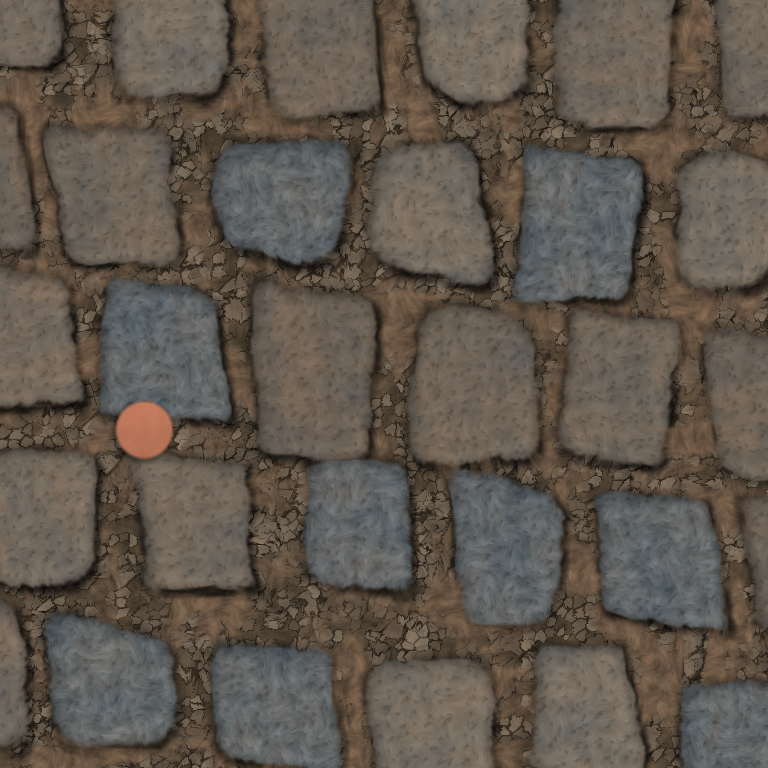
Write a WebGL 2 fragment shader that draws this texture.

```glsl
#version 300 es
precision highp float;
uniform vec2 u_resolution;
out vec4 fragColor;

const vec2 SPACING = vec2(0.198, 0.22);

vec2 hash2(vec2 p) {
  vec3 q = fract(p.xyx * vec3(0.1031, 0.1030, 0.0973));
  q += dot(q, q.yzx + 33.33);
  return fract((q.xx + q.yz) * q.zy);
}

// Nearest distance, second distance and a random value of the nearest cell.
vec3 cellular(vec2 p) {
  vec2 cell = floor(p);
  vec3 best = vec3(9.0, 9.0, 0.0);
  for (int y = -1; y <= 1; y++)
    for (int x = -1; x <= 1; x++) {
      vec2 id = cell + vec2(x, y);
      float d = length(id + 0.1 + 0.8 * hash2(id) - p);
      if (d < best.x) best = vec3(d, best.x, hash2(id + 71.3).x);
      else best.y = min(best.y, d);
    }
  return best;
}

// Layered, rotated and warped sines, roughly -1 to 1.
float ripples(vec2 p) {
  float sum = 0.0, amp = 0.6;
  for (int i = 0; i < 5; i++) {
    p = mat2(0.8, 0.6, -0.6, 0.8) * p * 1.7 + 1.9;
    p += 0.9 * sin(p.yx * 0.63 + float(i));
    sum += amp * sin(p.x) * sin(p.y);
    amp *= 0.72;
  }
  return sum;
}

float smoothMax(float a, float b, float k) {
  float h = max(k - abs(a - b), 0.0) / k;
  return max(a, b) + h * h * k * 0.25;
}

// Four tilted sides with rounded corners.
float stoneDistance(vec2 p, vec2 seed) {
  vec2 halfSize = vec2(0.074, 0.091) * (0.88 + 0.24 * hash2(seed + 5.7));
  float rounding = mix(0.015, 0.06, hash2(seed + 9.1).x);
  float d = -1.0;
  for (int side = 0; side < 4; side++) {
    vec2 r = hash2(seed * 1.7 + float(side) * 13.7);
    float angle = float(side) * 1.5708 + (r.x - 0.5) * 0.38;
    float reach = (side % 2 == 0 ? halfSize.x : halfSize.y) * (0.9 + 0.2 * r.y);
    d = smoothMax(d, dot(p, vec2(cos(angle), sin(angle))) - reach, rounding);
  }
  return d;
}

// Distance to the nearest stone and its seed, in staggered sloping rows.
vec3 paving(vec2 p) {
  p.y += 0.07 * p.x;
  float row = floor(p.y / SPACING.y);
  vec3 best = vec3(9.0, 0.0, 0.0);
  for (int y = -1; y <= 1; y++) {
    float r = row + float(y);
    float shift = hash2(vec2(r, 3.0)).x;
    float column = floor(p.x / SPACING.x - shift);
    for (int x = -1; x <= 1; x++) {
      vec2 id = vec2(column + float(x), r);
      vec2 centre = (id + 0.5 + vec2(shift, 0.0)) * SPACING;
      centre += (hash2(id + 41.0) - 0.5) * vec2(0.02, 0.034);
      float d = stoneDistance(p - centre, id + 20.0);
      if (d < best.x) best = vec3(d, id + 20.0);
    }
  }
  return best;
}

vec3 soilColour(vec2 p, float coarse, float fine) {
  vec3 colour = mix(vec3(0.29, 0.245, 0.19), vec3(0.43, 0.345, 0.27),
                    smoothstep(-0.7, 0.7, coarse));
  colour *= 1.0 + 0.2 * fine;
  // Pebbles of two sizes, gathered in patches.
  for (int i = 0; i < 2; i++) {
    vec3 c = cellular(p * (i == 0 ? 34.0 : 72.0) + 0.25 * fine);
    float gap = c.y - c.x;
    float present = step(0.52, c.z) * (1.0 - smoothstep(-0.2, 0.5, coarse));
    vec3 pebble = mix(vec3(0.35, 0.30, 0.25), vec3(0.52, 0.46, 0.39), fract(c.z * 17.0));
    colour *= 1.0 - 0.4 * present * (1.0 - smoothstep(0.02, 0.22, gap));
    colour = mix(colour, pebble * (1.0 + 0.1 * fine),
                 0.75 * present * smoothstep(0.1, 0.26, gap));
  }
  return colour;
}

vec3 stoneColour(vec2 p, vec2 seed, float coarse, float fine) {
  vec2 r = hash2(seed + 63.0);
  vec3 tint = mix(vec3(0.425, 0.38, 0.335), vec3(0.47, 0.435, 0.39), r.y);
  float blue = step(r.x, 0.2);
  tint = mix(tint, vec3(0.385, 0.40, 0.405), blue);
  float pit = 1.0 - smoothstep(0.08, 0.3, cellular(p * 62.0 + fine * 0.3).x);
  tint *= 1.0 + (0.09 + 0.07 * blue) * fine + 0.05 * coarse - 0.14 * pit;
  return tint + vec3(0.02, 0.0, -0.015) * coarse;
}

void main() {
  vec2 uv = gl_FragCoord.xy / u_resolution.y;
  float soft = 0.0025 + 0.7 / u_resolution.y;
  float coarse = ripples(uv * 16.0);
  float fine = ripples(uv * 72.0 + 4.0);

  // Roughened outlines and a shadow falling down and to the right.
  vec2 rough = uv + 0.006 * vec2(ripples(uv * 17.0 + 8.0), ripples(uv * 19.0 + 31.0));
  vec3 stone = paving(rough);
  float shade = paving(rough + vec2(-0.004, 0.007)).x;
  float patchy = 0.65 + 0.35 * sin(coarse * 3.0 + uv.x * 25.0);
  vec3 colour = soilColour(uv, coarse, fine);
  colour *= 1.0 - 0.6 * patchy * (1.0 - smoothstep(-0.003, 0.011, shade));
  colour *= 1.0 - 0.4 * patchy * (1.0 - smoothstep(0.0, 0.013, stone.x));

  // Stone faces, darker at the rim and lit along the upper edge.
  vec3 face = stoneColour(uv, stone.yz, coarse, fine);
  face *= 1.0 - 0.2 * smoothstep(-0.014, 0.0, stone.x);
  face *= 1.0 + 12.0 * clamp(stone.x - shade, -0.008, 0.008) * smoothstep(-0.025, -0.004, stone.x);
  colour = mix(colour, face, 1.0 - smoothstep(-soft, soft, stone.x));

  // Flat copper disc with a soft contact shadow.
  vec2 fromDisc = uv - vec2(0.188, 0.44);
  float disc = length(fromDisc) - 0.037;
  float contact = length(fromDisc + vec2(0.001, 0.003)) - 0.037;
  colour *= 1.0 - 0.45 * (1.0 - smoothstep(-0.004, 0.009, contact));
  vec3 copper = vec3(0.73, 0.46, 0.35) * (1.0 + 0.03 * fine + 1.5 * fromDisc.y);
  colour = mix(colour, copper, 1.0 - smoothstep(-soft, soft, disc));
  fragColor = vec4(colour, 1.0);
}
```
